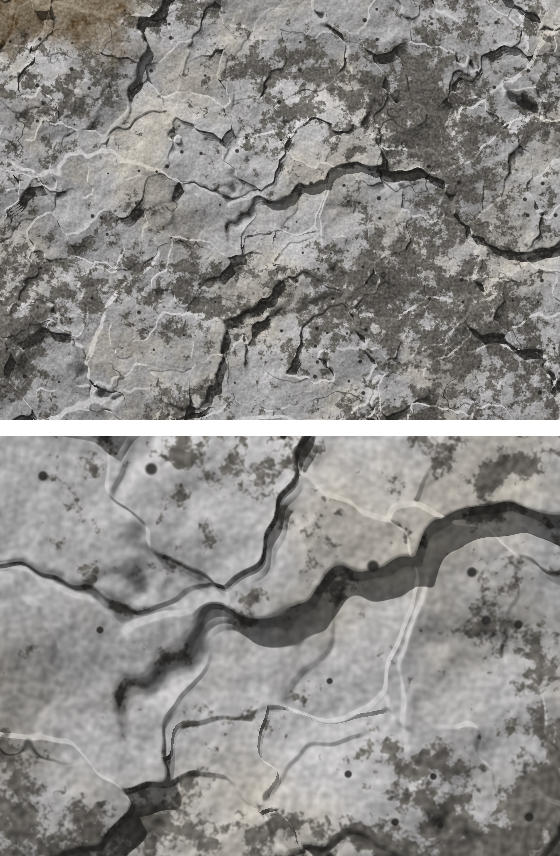
Top: the whole. Bottom: its middle third, enlarged.
Write a Shadertoy shader that draws this texture.

```glsl
// Weathered grey limestone: tilted, ragged facets and crumbly noise form a height
// field, lit from the upper left with short cast shadows, then overgrown by
// speckled dark lichen, with cracks, small pits and an ochre crust in one corner.

const vec2 TO_LIGHT = vec2(-0.50, 0.866);
const vec3 ROCK_COOL = vec3(1.005, 0.997, 0.997);
const vec3 ROCK_CREAM = vec3(1.03, 1.0, 0.95);
const vec3 LICHEN_TINT = vec3(1.04, 1.0, 0.94);
const vec3 OCHRE = vec3(0.46, 0.40, 0.31);
const vec3 RUST = vec3(0.34, 0.26, 0.15);

vec2 hash2(vec2 p) {
    vec3 q = fract(p.xyx * vec3(0.1031, 0.1030, 0.0973));
    q += dot(q, q.yzx + 33.33);
    return fract((q.xx + q.yz) * q.zy);
}

float cornerSlope(vec2 cell, vec2 offset) {
    float angle = 6.2832 * hash2(cell).x;
    return dot(vec2(cos(angle), sin(angle)), offset);
}

float gradientNoise(vec2 p) {
    vec2 i = floor(p), f = fract(p);
    vec2 u = f * f * f * (f * (f * 6.0 - 15.0) + 10.0);
    vec2 x = vec2(1.0, 0.0), y = vec2(0.0, 1.0);
    float low = mix(cornerSlope(i, f), cornerSlope(i + x, f - x), u.x);
    float high = mix(cornerSlope(i + y, f - y), cornerSlope(i + 1.0, f - 1.0), u.x);
    return mix(low, high, u.y);
}

float fbm(vec2 p, int octaves, float gain) {
    float sum = 0.0, amplitude = 1.0;
    for (int i = 0; i < octaves; i++) {
        sum += amplitude * gradientNoise(p);
        p = mat2(1.6, 1.2, -1.2, 1.6) * p + 7.3;
        amplitude *= gain;
    }
    return sum;
}

// Randomly tilted planes, one per cell, joined by narrow steps
float facets(vec2 p, float tilt, float stepHeight) {
    vec2 home = floor(p);
    float sum = 0.0, total = 1e-30;
    for (int y = -1; y <= 1; y++)
    for (int x = -1; x <= 1; x++) {
        vec2 cell = home + vec2(x, y);
        vec2 offset = p - cell - hash2(cell);
        vec2 random = hash2(cell + 51.7) - 0.5;
        float weight = exp(-90.0 * min(dot(offset, offset), 0.7));
        float plane = tilt * dot(random, offset) + stepHeight * (hash2(cell + 9.1).x - 0.5);
        sum += weight * plane;
        total += weight;
    }
    return sum / total;
}

float rockHeight(vec2 p) {
    vec2 warp = vec2(fbm(p * 4.5, 4, 0.55), fbm(p * 4.5 + 31.0, 4, 0.55));
    vec2 ragged = p + 0.085 * warp;
    float slabs = facets(ragged * 3.3 + 4.0, 0.20, 0.055);
    float chips = facets(ragged * 9.0 + 20.0, 0.06, 0.016);
    return slabs + chips + 0.031 * fbm(p * 6.0 + 3.0, 6, 0.5);
}

// How far the ground toward the light rises above the light ray
float castShadow(vec2 p, float ground) {
    float rise = 0.0;
    for (int i = 1; i <= 4; i++) {
        float reach = 0.0065 * float(i);
        rise = max(rise, rockHeight(p + TO_LIGHT * reach) - ground - 0.75 * reach);
    }
    return smoothstep(0.0, 0.018, rise);
}

float pits(vec2 p) {
    vec2 cell = floor(p);
    vec2 random = hash2(cell + 77.0);
    vec2 offset = fract(p) - 0.25 - 0.5 * random;
    float radius = 0.06 + 0.08 * random.y;
    float present = step(0.88, hash2(cell + 13.0).x);
    return present * (1.0 - smoothstep(radius * 0.6, radius * 1.3, length(offset)));
}

void mainImage(out vec4 fragColor, in vec2 fragCoord) {
    vec2 p = fragCoord / iResolution.y;

    // Relief
    float ground = rockHeight(p);
    float reach = 0.0035;
    float slope = (ground - rockHeight(p + TO_LIGHT * reach)) / reach;
    float relief = clamp(slope, -1.2, 1.1);
    float shadow = castShadow(p, ground);
    float grain = gradientNoise(p * 170.0) + 0.6 * gradientNoise(p * 95.0 + 40.0);

    // Bare rock
    float stain = fbm(p * 5.0 + 60.0, 5, 0.6);
    float rockTone = 0.62 + 0.10 * stain + 0.135 * relief + 0.09 * grain;
    float cream = smoothstep(-0.1, 0.5, fbm(p * 4.0 + 90.0, 4, 0.6));
    vec3 color = rockTone * mix(ROCK_COOL, ROCK_CREAM, cream);

    // Lichen, thickest in sheltered hollows
    float colonies = fbm(p * 2.4 + 12.0, 4, 0.55);
    float speckle = fbm(p * 21.0 + 5.0, 5, 0.75);
    float growth = 0.9 * colonies + 0.62 * speckle + 0.22 * shadow - 0.08 * relief;
    float lichen = 0.9 * smoothstep(0.0, 0.28, growth);
    float lichenTone = 0.335 + 0.07 * relief + 0.13 * grain;
    color = mix(color, lichenTone * LICHEN_TINT, lichen);

    // Ochre crust in the upper left corner
    float cornerDistance = length((p - vec2(0.06, 1.0)) * vec2(0.75, 1.4));
    float crust = 1.0 - smoothstep(0.12, 0.25, cornerDistance + 0.12 * stain);
    float rust = smoothstep(0.15, 0.45, fbm(p * 14.0 + 8.0, 4, 0.6));
    vec3 crustColor = mix(OCHRE, RUST, rust) + 0.12 * grain + 0.08 * speckle + 0.06 * relief;
    color = mix(color, crustColor, 0.75 * crust);

    // Shadows, broken cracks and pits
    float crackLine = 1.0 - smoothstep(0.0, 0.016, abs(fbm(p * 3.2 + 45.0, 5, 0.5)));
    float crack = crackLine * smoothstep(0.05, 0.3, gradientNoise(p * 6.0 + 2.0));
    color *= 1.0 - 0.48 * shadow;
    color *= 1.0 - 0.45 * crack;
    color = mix(color, vec3(0.12, 0.115, 0.11), 0.8 * pits(p * 26.0));

    fragColor = vec4(clamp(color, 0.0, 1.0), 1.0);
}
```
